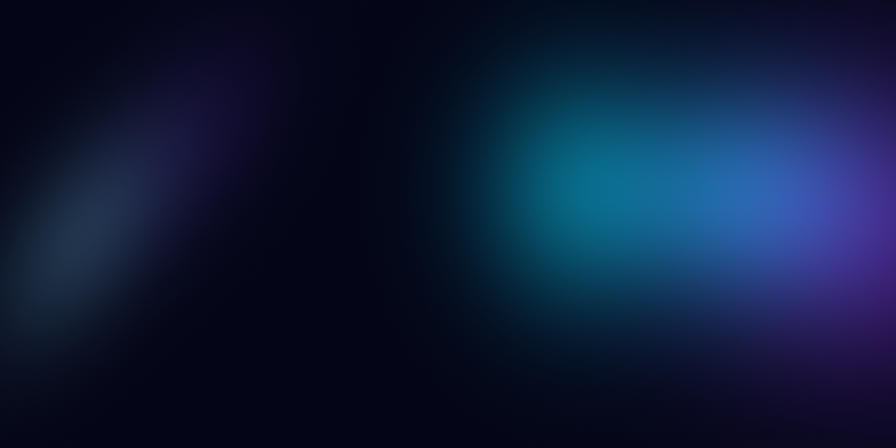
This background is drawn by a WebGL 2 fragment shader. Its source:

```glsl
#version 300 es
precision highp float;
// Soft aurora lights on a midnight field: teal, blue and violet on the right,
// a tilted slate streak with a violet fringe on the left.
// Each light is a rotated elliptical Gaussian added to the base colour.

uniform vec2 u_resolution;
out vec4 outColor;

// Layout space: x runs 0..2, y runs 0..1
const vec2 LAYOUT = vec2(2.0, 1.0);
const vec3 NIGHT  = vec3(0.016, 0.022, 0.088);
const vec3 TEAL   = vec3(0.000, 0.290, 0.310);
const vec3 BLUE   = vec3(0.020, 0.340, 0.400);
const vec3 VIOLET = vec3(0.240, 0.070, 0.360);
const vec3 SLATE  = vec3(0.105, 0.180, 0.195);
const vec3 FRINGE = vec3(0.055, 0.025, 0.105);
const float STREAK_TILT = 0.98;
const float DITHER = 1.0 / 255.0;

// Gaussian falloff around a centre, with a spread along each rotated axis
float glow(vec2 p, vec2 centre, vec2 spread, float angle) {
    float c = cos(angle), s = sin(angle);
    vec2 d = p - centre;
    vec2 q = vec2(c * d.x + s * d.y, c * d.y - s * d.x) / spread;
    return exp(-0.5 * dot(q, q));
}

float hash(vec2 p) {
    return fract(sin(dot(p, vec2(12.99, 78.23))) * 43758.5);
}

void main() {
    vec2 p = gl_FragCoord.xy / u_resolution * LAYOUT;
    vec3 color = NIGHT;

    // Right-hand lights
    color += TEAL   * glow(p, vec2(1.27, 0.58), vec2(0.155, 0.19), 0.0);
    color += BLUE   * glow(p, vec2(1.63, 0.57), vec2(0.220, 0.18), 0.0);
    color += VIOLET * glow(p, vec2(1.95, 0.50), vec2(0.270, 0.24), 0.0);

    // Left-hand streak and its fringe
    color += SLATE  * glow(p, vec2(0.18, 0.47), vec2(0.20, 0.105), STREAK_TILT);
    color += FRINGE * glow(p, vec2(0.43, 0.69), vec2(0.19, 0.110), STREAK_TILT);

    // Faint dither hides banding in the dark gradients
    color += (hash(gl_FragCoord.xy) - 0.5) * DITHER;
    outColor = vec4(clamp(color, 0.0, 1.0), 1.0);
}
```
